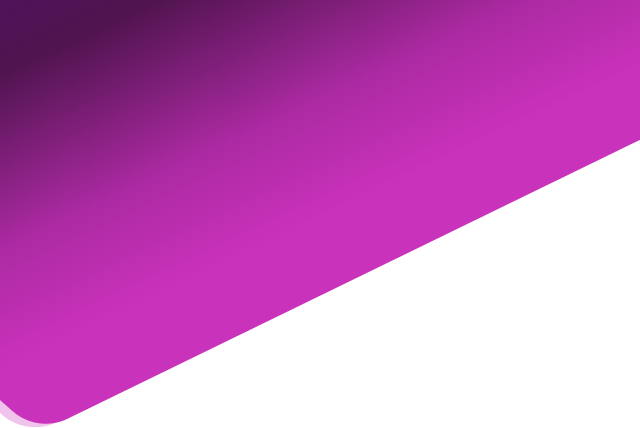
A WebGL 2 fragment shader for this background:

```glsl
#version 300 es
precision highp float;
// A slanted magenta panel with a rounded corner and a pale echo on white.
uniform vec2 u_resolution;
out vec4 outColor;

const vec3 WHITE = vec3(1.0);
const vec3 INDIGO = vec3(0.314, 0.07, 0.35);
const vec3 PLUM = vec3(0.314, 0.078, 0.31);
const vec3 ORCHID = vec3(0.675, 0.165, 0.638);
const vec3 MAGENTA = vec3(0.788, 0.196, 0.73);
const vec3 PALE_PINK = vec3(0.942, 0.765, 0.925);

// Signed distance to a wedge with a rounded tip; normals point outward.
float roundedWedge(vec2 p, vec2 center, vec2 normalA, vec2 normalB, float radius) {
  vec2 q = p - center;
  float a = dot(q, normalA);
  float b = dot(q, normalB);
  float k = dot(normalA, normalB);
  bool atTip = a > k * b && b > k * a;
  return (atTip ? length(q) : max(a, b)) - radius;
}

float disc(vec2 p, vec2 center, float radius) {
  return length(p - center) - radius;
}

float coverage(float dist, float pixel) {
  return clamp(0.5 - dist / pixel, 0.0, 1.0);
}

float ramp(float from, float to, float t) {
  return clamp((t - from) / (to - from), 0.0, 1.0);
}

// Four linear colour stops along the slanted axis.
vec3 panelColor(float t) {
  vec3 color = mix(INDIGO, PLUM, ramp(0.0, 0.172, t));
  color = mix(color, ORCHID, ramp(0.172, 0.586, t));
  return mix(color, MAGENTA, ramp(0.586, 0.859, t));
}

void main() {
  vec2 p = gl_FragCoord.xy / u_resolution.y;
  float pixel = 1.0 / u_resolution.y;
  float radius = 0.117;

  // Pale disc peeking out below the corner
  float echo = disc(p, vec2(0.082, 0.119), radius);
  vec3 color = mix(WHITE, PALE_PINK, coverage(echo, pixel));

  // Main panel, shaded from the top left
  vec2 lowerNormal = normalize(vec2(0.438, -0.899));
  vec2 leftNormal = normalize(vec2(-0.66, -0.75));
  float panel = roundedWedge(p, vec2(0.107, 0.127), lowerNormal, leftNormal, radius);
  float along = 1.0 - p.y + 0.47 * p.x;
  color = mix(color, panelColor(along), coverage(panel, pixel));

  outColor = vec4(color, 1.0);
}
```
